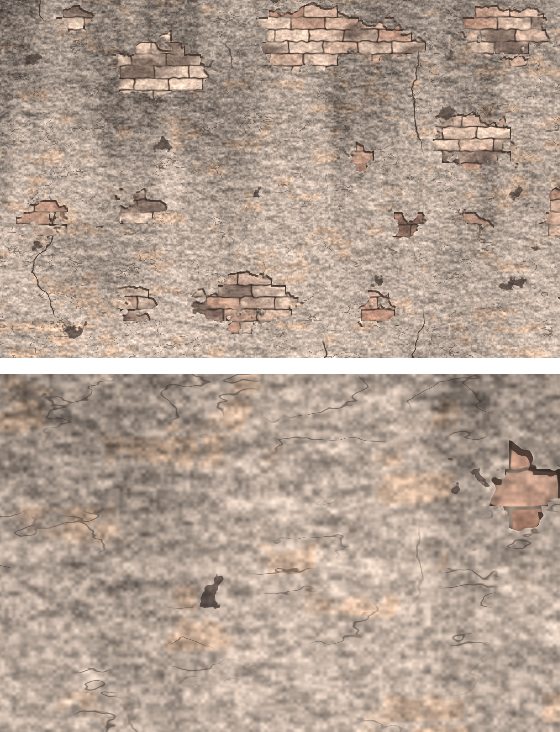
Top, the full canvas; bottom, a detail of the centre.
A Shadertoy shader for this texture:

```glsl
// Weathered plaster wall with stains, chips and cracks, broken open to old brickwork
#define BRICK_SIZE vec2(0.096, 0.034)
#define JOINT 0.0034
#define HOLE_CELL vec2(0.31, 0.25)
#define HOLE_CHANCE 0.75
#define CHIP_CELL vec2(0.17, 0.13)
#define CHIP_CHANCE 0.3
#define SHADOW_OFFSET vec2(0.003, 0.0055)
#define GRAIN 0.62
#define STAIN 0.3
#define PLASTER vec3(0.695, 0.632, 0.584)
#define DARK vec3(0.22, 0.175, 0.15)

float hash(vec2 p) {
    vec3 q = fract(vec3(p.xyx) * 0.1031);
    q += dot(q, q.yzx + 33.33);
    return fract((q.x + q.y) * q.z);
}

float noise(vec2 p) {
    vec2 i = floor(p), f = fract(p);
    f = f * f * (3.0 - 2.0 * f);
    return mix(mix(hash(i), hash(i + vec2(1, 0)), f.x),
               mix(hash(i + vec2(0, 1)), hash(i + vec2(1, 1)), f.x), f.y);
}

float fbm(vec2 p) {
    float sum = 0.0, amp = 0.533;
    for (int i = 0; i < 4; i++) {
        sum += amp * noise(p);
        p = mat2(1.6, 1.2, -1.2, 1.6) * p + 17.3;
        amp *= 0.5;
    }
    return sum;
}

// Row-shifted brick coordinates: xy = offset from brick centre, zw = brick id
vec4 brickCell(vec2 p) {
    vec2 g = p / BRICK_SIZE;
    float row = floor(g.y);
    g.x += 0.5 * mod(row, 2.0) + 0.2 * hash(vec2(row, 5.0));
    return vec4((fract(g) - 0.5) * BRICK_SIZE, floor(g));
}

// Approximate distance to wide blobs scattered over a jittered grid
float blobs(vec2 p, vec2 cell, float chance, float rMin, float rMax, float seed) {
    float d = 1.0;
    vec2 base = floor(p / cell);
    for (int j = -1; j <= 1; j++)
    for (int i = -1; i <= 1; i++) {
        vec2 id = base + vec2(i, j), key = id + seed;
        if (hash(key + 3.7) > chance) continue;
        vec2 jitter = vec2(hash(key + 11.1), hash(key + 23.9));
        vec2 centre = (id + 0.2 + 0.6 * jitter) * cell;
        float h = hash(key + 41.3);
        float r = mix(rMin, rMax, h * h);
        vec2 stretch = vec2(mix(1.1, 1.8, hash(key + 57.7)), 1.0);
        d = min(d, length((p - centre) / stretch) - r);
    }
    return d;
}

// Holes loosely follow the courses in steps, with ragged edges
float holeDistance(vec2 p) {
    vec2 ragged = vec2(fbm(p * 22.0), fbm(p * 22.0 + 60.0)) - 0.5;
    vec2 q = p - 0.36 * brickCell(p).xy + 0.11 * ragged;
    return blobs(q, HOLE_CELL, HOLE_CHANCE, 0.03, 0.1, 20.0);
}

vec3 brickwork(vec2 p, float grain, float px) {
    vec2 wobble = vec2(noise(p * 70.0), noise(p * 70.0 + 31.0)) - 0.5;
    vec4 cell = brickCell(p + 0.006 * wobble);
    vec2 edge = abs(cell.xy) - 0.5 * BRICK_SIZE + JOINT * 0.5 + 0.004;
    float d = length(max(edge, 0.0)) - 0.004;
    float pick = hash(cell.zw + 7.0);
    vec3 brick = mix(vec3(0.69, 0.52, 0.44), vec3(0.88, 0.775, 0.695),
                     smoothstep(0.1, 0.7, 0.5 * pick + 0.6 * noise(p * 4.0 + 9.0)));
    float soot = smoothstep(0.52, 0.75, fbm(p * vec2(7.0, 14.0)) + 0.2 * (pick - 0.5));
    brick = mix(brick, vec3(0.38, 0.31, 0.28), 0.75 * soot);
    brick *= 0.8 + 0.45 * fbm(p * vec2(45.0, 70.0)) + 0.4 * grain;
    vec3 mortar = mix(DARK, vec3(0.66, 0.59, 0.53), smoothstep(0.35, 0.9, fbm(p * 30.0)));
    return mix(brick, mortar, smoothstep(-px, px, d));
}

vec3 plaster(vec2 p, float grain, float px) {
    // Even mottling, fine trowel relief lit from above, vertical rain stains
    vec2 q = p * vec2(24.0, 52.0);
    float lump = fbm(q);
    float relief = lump - fbm(q + vec2(0.1, 0.3));
    float streak = 0.6 * noise(vec2(p.x * 6.0, p.y * 1.2)) + 0.4 * noise(vec2(p.x * 19.0, p.y * 2.0));
    float tone = 1.03 + 0.38 * (fbm(p * 4.0) - 0.5) + 0.12 * (lump - 0.5) + 0.6 * relief;
    tone += GRAIN * grain + 0.12 * (0.5 - p.y);
    tone -= STAIN * smoothstep(0.4, 0.9, streak) * smoothstep(0.0, 0.8, p.y);
    vec3 col = PLASTER * tone;

    // Faint ghosts of bricks under thin plaster
    vec4 cell = brickCell(p + 0.02 * (lump - 0.5));
    float ghost = step(0.6, hash(cell.zw + 2.0)) * smoothstep(0.48, 0.62, fbm(p * 20.0));
    vec2 inset = smoothstep(vec2(0.0), vec2(0.006), 0.5 * BRICK_SIZE - abs(cell.xy));
    col *= mix(vec3(1.0), vec3(1.07, 1.01, 0.95), ghost * inset.x * inset.y);

    // Short flat flaking scars and a few jagged wandering cracks
    float flake = fbm(p * vec2(17.0, 42.0) + 90.0);
    float scar = smoothstep(0.02, 0.0, abs(flake - 0.5)) * smoothstep(0.5, 0.75, noise(p * 23.0));
    float x = (p.x + 0.1 * (fbm(p * 8.0) - 0.5) + 0.035 * (fbm(p * 32.0) - 0.5)) / 0.26;
    float line = abs(fract(x) - 0.5) * 0.26;
    float gate = smoothstep(0.72, 0.82, noise(vec2(floor(x) * 7.3, p.y * 6.0)));
    float crack = gate * smoothstep(0.0011 + px, 0.0005, line);
    col = mix(col, DARK, max(0.5 * scar, 0.85 * crack));

    // Dark chips with a crumbling outline
    vec2 ragged = vec2(fbm(p * 50.0), fbm(p * 50.0 + 8.0)) - 0.5;
    float chip = blobs(p + 0.05 * ragged, CHIP_CELL, CHIP_CHANCE, 0.004, 0.022, 70.0);
    vec3 chipColor = vec3(0.34, 0.29, 0.265) * (0.8 + 0.4 * lump + 0.6 * grain);
    return mix(col, chipColor, 0.9 * smoothstep(px, -px, chip));
}

void mainImage(out vec4 fragColor, in vec2 fragCoord) {
    vec2 p = fragCoord / iResolution.y;
    float px = 1.0 / iResolution.y;
    float grain = 0.6 * noise(p * vec2(125.0, 180.0)) + 0.4 * noise(p * 290.0) - 0.5;

    // Plaster brightens at the broken rim and casts a shadow into the hole
    float hole = holeDistance(p);
    float shadow = smoothstep(-px, px, holeDistance(p + SHADOW_OFFSET));
    vec3 wall = plaster(p, grain, px) * (1.0 + 0.1 * smoothstep(0.006, 0.0, hole));
    vec3 bricks = brickwork(p, grain, px) * (1.0 - 0.15 * smoothstep(-0.01, 0.0, hole));
    bricks = mix(bricks, DARK, 0.8 * shadow);
    vec3 col = mix(bricks, wall, smoothstep(-px, px, hole));
    fragColor = vec4(clamp(col, 0.0, 1.0), 1.0);
}
```
